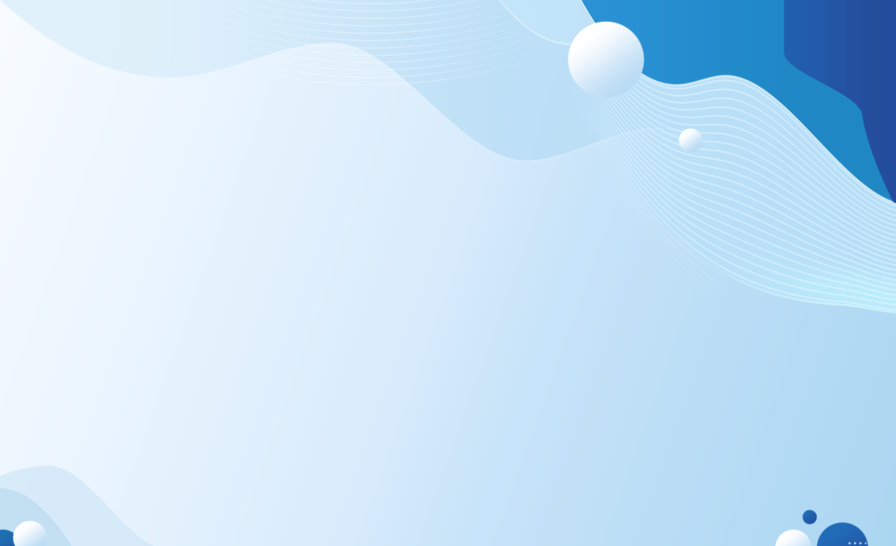
A WebGL 1 fragment shader for this background:

```glsl
precision highp float;
uniform vec2 u_resolution;

// Coverage of the side where d is positive, with a soft edge
float cover(float d) {
  float soft = 1.0 / u_resolution.y;
  return smoothstep(-soft, soft, d);
}

// Thin stroke around d = 0
float stroke(float d, float halfWidth) {
  return cover(halfWidth - abs(d));
}

// Heights of the flowing edges
float panelEdge(float x) {
  float start = max(1.0 - x / 0.31, 0.0);
  return 0.857 + 0.143 * start * start
    + 0.064 * smoothstep(0.31, 0.609, x)
    - 0.216 * smoothstep(0.609, 0.962, x)
    + 0.06 * smoothstep(0.962, 1.207, x)
    - 0.28 * smoothstep(1.207, 1.68, x);
}

float blueEdge(float x) {
  float start = max(1.239 - x, 0.0) / 0.175;
  return 0.844 + 0.156 * start * start
    + 0.017 * smoothstep(1.239, 1.329, x)
    - 0.237 * smoothstep(1.329, 1.667, x);
}

float meshEdge(float x) {
  float k = max(1.641 - x, 0.0) / 0.594;
  return 0.44 + 0.406 * k * k * k - 0.013 * smoothstep(1.54, 1.66, x);
}

// Sphere lit from the upper left
vec3 ball(vec3 col, vec2 p, vec2 center, float radius, vec3 lit, vec3 shade) {
  vec2 q = (p - center) / radius;
  float light = smoothstep(-1.0, 0.9, dot(q, vec2(-0.6, 0.8)));
  return mix(col, mix(shade, lit, light), cover(radius - length(p - center)));
}

void main() {
  vec2 p = gl_FragCoord.xy / u_resolution.y;
  vec2 uv = gl_FragCoord.xy / u_resolution;
  vec3 white = vec3(0.97, 0.985, 1.0);
  vec3 paleShade = vec3(0.73, 0.86, 0.96);
  vec3 navy = vec3(0.13, 0.33, 0.64);

  // Diagonal backdrop
  float d = 0.82 * uv.x + 0.18 * (1.0 - uv.y);
  vec3 col = mix(white, vec3(0.82, 0.91, 0.985), smoothstep(0.0, 1.0, d) * 0.3 + min(d * 1.4, 0.85));
  col = mix(col, vec3(0.67, 0.84, 0.945), clamp(d * 2.0 - 1.0, 0.0, 1.0));

  // Pale panel along the top
  float panel = p.y - panelEdge(p.x);
  float panelFade = 1.0 - smoothstep(1.15, 1.45, p.x);
  vec3 panelColor = mix(vec3(0.87, 0.94, 0.985), vec3(0.73, 0.87, 0.965), smoothstep(0.2, 1.0, p.x));
  col = mix(col, panelColor, cover(panel) * panelFade * 0.9);
  col = mix(col, white, stroke(panel, 0.0012) * panelFade * 0.35);

  // Fine bowed lines inside the panel
  float bow = (p.x - 0.68) / 0.235;
  float row = (p.y - 0.838 - 0.03 * bow * bow) / 0.0135;
  float rowLine = stroke((fract(row) - 0.5) * 0.0135, 0.001);
  float rowFade = exp(-bow * bow * 1.3) * step(0.0, row);
  col = mix(col, white, rowLine * rowFade * 0.4);

  // Light fold beside the blue corner
  float foldX = max(1.047 - p.x, 0.0) / 0.132;
  float fold = p.y - 0.919 - 0.081 * foldX * foldX;
  float foldFade = 1.0 - smoothstep(1.03, 1.1, p.x);
  col = mix(col, vec3(0.77, 0.9, 0.98), cover(fold) * foldFade * 0.7);
  col = mix(col, white, stroke(fold, 0.0015) * foldFade * 0.5);

  // Veil with strands blended between its two edges
  float top = blueEdge(p.x);
  float low = meshEdge(p.x);
  float span = max(top - low, 0.02);
  float t = (top - p.y) / span;
  float veil = cover(p.y - low) * smoothstep(1.04, 1.25, p.x);
  col = mix(col, vec3(0.72, 0.88, 0.975), veil * 0.65);
  float glow = exp(-pow((p.y - low - 0.025) / 0.04, 2.0)) * smoothstep(1.3, 1.6, p.x);
  col = mix(col, vec3(0.74, 0.94, 0.985), glow * veil * 0.8);
  float strand = stroke((fract(t * 22.0) - 0.5) * span / 22.0, 0.0013);
  float below = (1.0 - smoothstep(1.0, 1.3, t)) * (1.0 - smoothstep(1.25, 1.35, p.x));
  float strandFade = smoothstep(1.03, 1.14, p.x) * max(cover(p.y - low), below * 0.5);
  col = mix(col, vec3(0.89, 0.96, 1.0), strand * strandFade * 0.65);
  float rim = stroke(p.y - low, 0.002) * smoothstep(1.2, 1.5, p.x);
  col = mix(col, vec3(0.83, 0.97, 1.0), rim * 0.7);

  // Blue corner and its darker layer
  float blue = p.y - top;
  vec3 blueColor = mix(vec3(0.16, 0.57, 0.83), vec3(0.12, 0.53, 0.77), smoothstep(1.1, 1.5, p.x));
  col = mix(col, blueColor, cover(blue));
  col = mix(col, white, stroke(blue, 0.0018) * 0.7);
  float drop = max(0.808 - p.y, 0.0) / 0.188;
  float darkEdge = 1.436 + 0.141 * (1.0 - smoothstep(0.791, 0.904, p.y)) + 0.064 * pow(drop, 1.5);
  vec3 darkColor = mix(vec3(0.13, 0.37, 0.68), vec3(0.14, 0.3, 0.61), smoothstep(1.44, 1.62, p.x));
  col = mix(col, darkColor, cover(p.x - darkEdge) * cover(blue));

  // Small hills in the lower left
  float left = max(0.09 - p.x, 0.0) / 0.09;
  float hill = 0.147 - 0.019 * left * left - 0.154 * smoothstep(0.09, 0.31, p.x) - p.y;
  col = mix(col, vec3(0.82, 0.905, 0.97), cover(hill) * 0.75);
  float innerHill = 0.107 - 0.107 * pow(p.x / 0.132, 2.0) - p.y;
  col = mix(col, vec3(0.75, 0.87, 0.95), cover(innerHill) * 0.85);
  col = mix(col, white, stroke(innerHill, 0.0012) * 0.4);

  // Spheres
  col = ball(col, p, vec2(1.11, 0.891), 0.0695, vec3(1.0), paleShade);
  col = ball(col, p, vec2(1.265, 0.743), 0.0215, vec3(1.0), paleShade);
  col = ball(col, p, vec2(0.005, -0.006), 0.036, vec3(0.12, 0.44, 0.7), navy);
  col = ball(col, p, vec2(0.055, 0.015), 0.031, vec3(1.0), paleShade);
  col = ball(col, p, vec2(1.453, -0.003), 0.033, vec3(1.0), paleShade);
  col = ball(col, p, vec2(1.483, 0.053), 0.013, vec3(0.13, 0.42, 0.7), navy);
  col = ball(col, p, vec2(1.543, -0.004), 0.047, vec3(0.13, 0.42, 0.72), navy);

  // Dot grid on the dark sphere
  vec2 cell = (fract((p - vec2(1.551, 0.0)) / 0.01) - 0.5) * 0.01;
  float grid = cover(p.x - 1.551) * cover(1.587 - p.x) * cover(0.01 - p.y);
  col = mix(col, white, cover(0.0018 - length(cell)) * grid * 0.8);

  gl_FragColor = vec4(col, 1.0);
}
```
